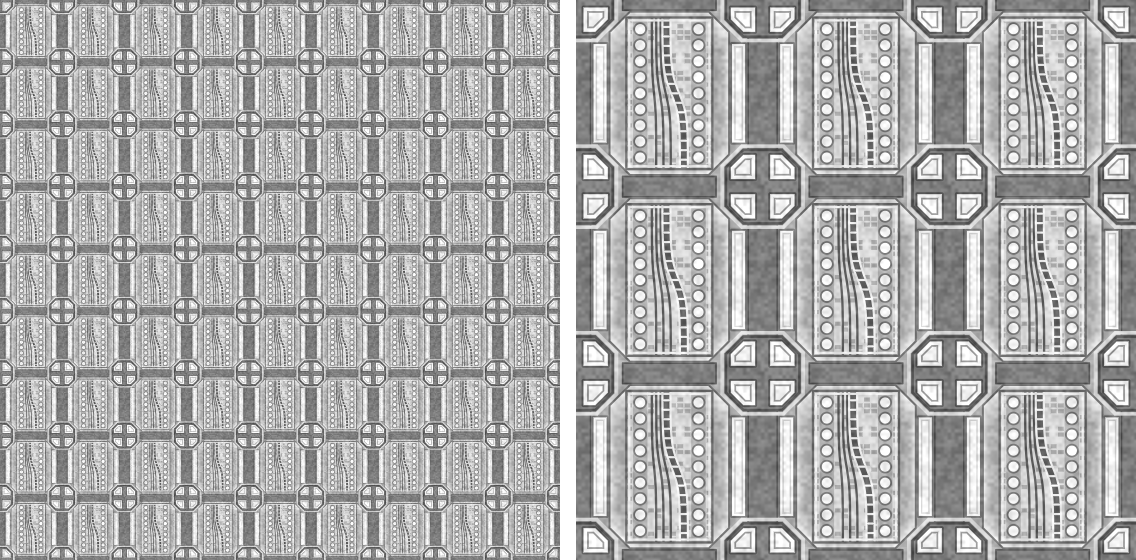
Left, the full canvas; right, a detail of the centre.
This pattern is drawn by a Shadertoy shader. Its source:

```glsl
// Nine by nine grey metal plates with wavy inlays, joined by stone bars and crossed octagons.

const float REPEATS = 9.0;
const float UNITS = 128.0;    // length units along one repeat
const float WHITE = 0.96;
const float STONE = 0.49;
const float GROOVE = 0.34;

float hash(vec2 p) {
    vec3 h = fract(vec3(p.xyx) * 0.1031);
    h += dot(h, h.yzx + 33.33);
    return fract((h.x + h.y) * h.z);
}

// Value noise that wraps after n lattice steps over one repeat.
float wrapNoise(vec2 t, float n) {
    vec2 i = floor(t * n), f = fract(t * n);
    f = f * f * (3.0 - 2.0 * f);
    float low = mix(hash(mod(i, n)), hash(mod(i + vec2(1, 0), n)), f.x);
    float high = mix(hash(mod(i + vec2(0, 1), n)), hash(mod(i + 1.0, n)), f.x);
    return mix(low, high, f.y);
}

float box(vec2 p, vec2 halfSize) {
    vec2 d = abs(p) - halfSize;
    return length(max(d, 0.0)) + min(max(d.x, d.y), 0.0);
}

float chamferBox(vec2 p, vec2 halfSize, float diagonal) {
    vec2 a = abs(p);
    return max(max(a.x - halfSize.x, a.y - halfSize.y), (a.x + a.y - diagonal) * 0.7071);
}

// Coverage of a shape, and of a line of half width w along its edge.
float fill(float d, float px) { return clamp(0.5 - d / px, 0.0, 1.0); }
float line(float d, float w, float px) { return fill(d - w, px) - fill(d + w, px); }

// Stone bars: pale ledges along the level ones, white strips beside the upright ones.
float bars(vec2 q, float px) {
    float shade = mix(0.66, STONE, fill(q.x - 10.0, px));
    shade = mix(shade, GROOVE, line(q.x - 10.0, 0.6, px));
    float strip = box(q - vec2(16.5, 64.0), vec2(4.7, 34.0));
    shade = mix(shade, WHITE, fill(strip, px));
    shade = mix(shade, 0.46, line(strip - 0.5, 0.7, px));
    shade = mix(shade, 0.8, line(strip + 2.2, 0.5, px));
    float beam = box(q - vec2(64.0, 0.0), vec2(32.0, 7.0));
    shade = mix(shade, 0.7, fill(q.y - 9.0, px));
    shade = mix(shade, STONE, fill(beam, px));
    return mix(shade, GROOVE, line(beam, 0.6, px));
}

// Octagon at the joints: a dark cross between four bevelled white studs.
float joint(float shade, vec2 q, float px) {
    float octagon = chamferBox(q, vec2(26.0), 39.5);
    shade = mix(shade, 0.84, line(octagon - 1.8, 1.2, px));
    shade = mix(shade, 0.5, fill(octagon, px));
    shade = mix(shade, 0.32, line(octagon + 0.8, 0.9, px));
    float stud = max(box(q - 13.5, vec2(8.3)), (q.x + q.y - 35.0) * 0.7071);
    shade = mix(shade, 0.34, line(stud - 0.8, 0.6, px));
    shade = mix(shade, WHITE, fill(stud, px));
    return mix(shade, 0.58, line(stud + 3.0, 0.6, px));
}

// Wavy inlay: three thin strands and one broad strand cut into blocks.
float strands(float shade, vec2 c, float px) {
    float bend = -tanh(c.y / 15.0);
    for (int i = 0; i < 3; i++) {
        float k = float(i);
        float x = -10.5 + 4.0 * k + (1.5 + k) * bend;
        shade = mix(shade, 0.36, line(c.x - x, 0.8, px));
    }
    float broad = abs(c.x - 4.0 - 6.0 * bend);
    shade = mix(shade, 0.93, fill(broad - 3.5, px));
    float gap = abs(fract(c.y / 6.5) - 0.5) * 6.5 - 2.5;
    return mix(shade, 0.38, fill(max(broad - 2.0, gap), px));
}

// Central plate with faint blocks, strands and two columns of round studs.
float plate(float shade, vec2 c, float px) {
    float rim = box(c, vec2(29.5, 52.0));
    vec2 mark = c / vec2(5.0, 4.0);
    float block = hash(floor(mark) + 40.0);
    vec2 edge = abs(fract(mark) - 0.5) * vec2(5.0, 4.0);
    float inset = max(edge.x - 2.0, edge.y - 1.4);
    float face = 0.84 - 0.18 * step(0.6, block) * fill(inset, px);
    face = mix(face, 0.69, fill(abs(abs(c.x) - 20.0) - 5.0, px));
    face = strands(face, c, px);
    float row = c.y - 11.0 * clamp(round(c.y / 11.0), -4.0, 4.0);
    float stud = length(vec2(abs(c.x) - 20.0, row)) - 3.7;
    face = mix(face, WHITE, fill(stud, px));
    face = mix(face, 0.46, line(stud - 0.4, 0.6, px));
    shade = mix(shade, face, fill(rim, px));
    shade = mix(shade, 0.42, line(rim, 0.8, px));
    return mix(shade, 0.92, line(rim + 2.0, 0.8, px));
}

void mainImage(out vec4 fragColor, in vec2 fragCoord) {
    vec2 tile = fract(fragCoord / iResolution.xy * REPEATS);
    float px = REPEATS * UNITS / min(iResolution.x, iResolution.y);
    vec2 c = (tile - 0.5) * UNITS;      // from the plate centre
    vec2 q = 0.5 * UNITS - abs(c);      // from the nearest joint

    float shade = bars(q, px);

    // Chamfered surround: a thin bright edge, and a wide glow near the joints.
    float surround = chamferBox(c, vec2(41.0, 56.0), 83.0);
    float corner = exp(-max(q.x + q.y - 45.0, 0.0) / 9.0);
    float glow = 0.66 + 0.3 * max(corner, exp(min(surround, 0.0) / 3.0));
    shade = mix(shade, glow, fill(surround, px));
    shade = mix(shade, 0.44, line(surround, 0.7, px));

    shade = plate(shade, c, px);
    shade = joint(shade, q, px);

    // Mottled wear, alike on every repeat.
    float wear = 0.65 * wrapNoise(tile, 52.0) + 0.35 * wrapNoise(tile, 18.0) - 0.5;
    shade += 0.2 * wear;
    fragColor = vec4(vec3(clamp(shade, 0.0, 1.0)), 1.0);
}
```
